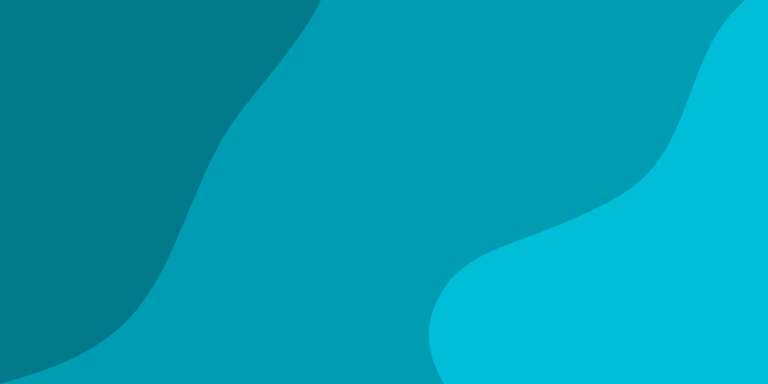
Write a Shadertoy shader that draws this background.

```glsl
// Flat teal backdrop with a dark wave on the left and a bright wave on the right.

const vec3 MID_TEAL    = vec3(0.00, 0.612, 0.694);
const vec3 DARK_TEAL   = vec3(0.00, 0.478, 0.545);
const vec3 BRIGHT_CYAN = vec3(0.00, 0.741, 0.847);
const float ASPECT = 2.0;   // design width in canvas heights
const int KNOTS = 9;

// Edge knots from bottom to top: height, horizontal position, slope dx/dy
const vec3 LEFT_EDGE[KNOTS] = vec3[KNOTS](
    vec3(0.000, 0.000, 3.50), vec3(0.052, 0.156, 2.40), vec3(0.107, 0.260, 1.45),
    vec3(0.174, 0.339, 0.90), vec3(0.286, 0.417, 0.56), vec3(0.398, 0.469, 0.44),
    vec3(0.628, 0.573, 0.55), vec3(0.805, 0.703, 0.80), vec3(1.000, 0.836, 0.48));

const vec3 RIGHT_EDGE[KNOTS] = vec3[KNOTS](
    vec3(0.000, 1.156, -0.58), vec3(0.128, 1.117, 0.00), vec3(0.232, 1.146, 0.55),
    vec3(0.344, 1.276, 2.10), vec3(0.385, 1.380, 2.67), vec3(0.529, 1.667, 1.10),
    vec3(0.659, 1.758, 0.48), vec3(0.854, 1.836, 0.46), vec3(1.000, 1.940, 1.10));

// Approximate signed distance to a cubic Hermite edge x(y), positive to its right
float edgeDistance(vec2 p, vec3 knots[KNOTS]) {
    int i = 0;
    while (i < KNOTS - 2 && p.y > knots[i + 1].x) i++;
    vec3 a = knots[i], b = knots[i + 1];

    float h = b.x - a.x;
    float t = (p.y - a.x) / h;
    float rise = b.y - a.y;
    float c2 = 3.0 * rise - h * (2.0 * a.z + b.z);
    float c3 = h * (a.z + b.z) - 2.0 * rise;

    float x = a.y + t * (h * a.z + t * (c2 + t * c3));
    float slope = a.z + t * (2.0 * c2 + 3.0 * t * c3) / h;
    return (p.x - x) / sqrt(1.0 + slope * slope);
}

// Antialiased coverage across one pixel
float coverage(float dist) {
    return clamp(0.5 + dist * iResolution.y, 0.0, 1.0);
}

void mainImage(out vec4 fragColor, in vec2 fragCoord) {
    vec2 p = fragCoord / iResolution.xy * vec2(ASPECT, 1.0);

    vec3 color = MID_TEAL;
    color = mix(color, DARK_TEAL, coverage(-edgeDistance(p, LEFT_EDGE)));
    color = mix(color, BRIGHT_CYAN, coverage(edgeDistance(p, RIGHT_EDGE)));
    fragColor = vec4(color, 1.0);
}
```
